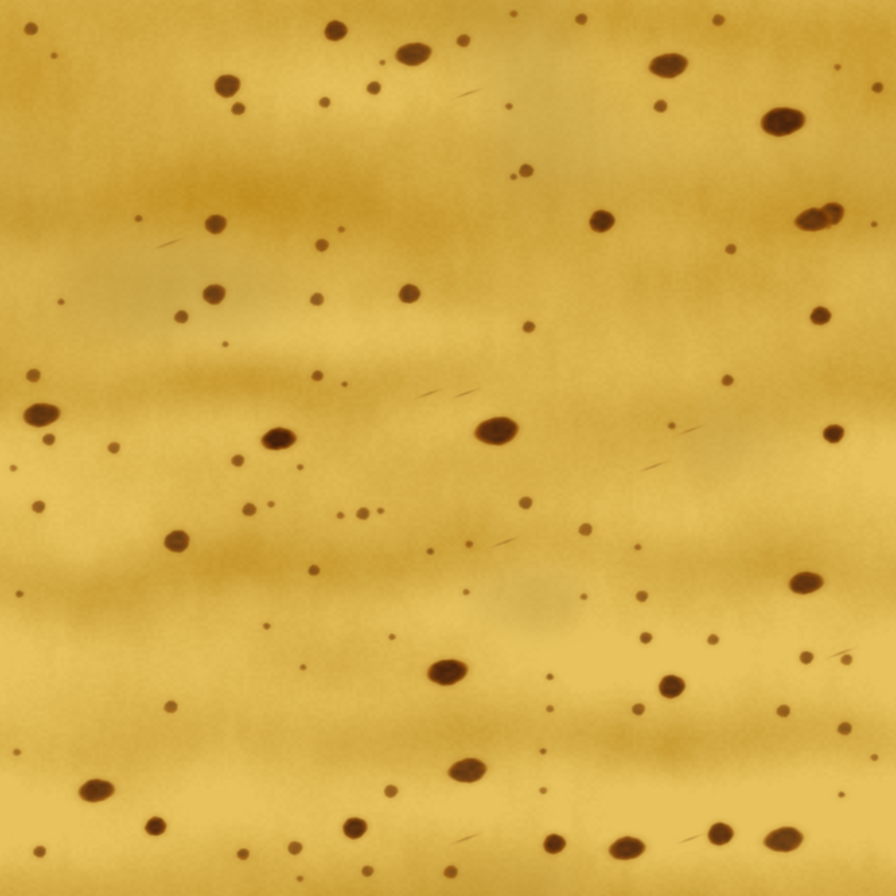
Reproduce this texture procedurally as a Shadertoy shader.

```glsl
// Golden, softly banded skin sprinkled with dark brown oval and round spots; tiles seamlessly.

const vec3 DEEP_GOLD  = vec3(0.78, 0.595, 0.17);
const vec3 MID_GOLD   = vec3(0.832, 0.672, 0.27);
const vec3 LIGHT_GOLD = vec3(0.892, 0.745, 0.345);
const vec3 OLIVE      = vec3(0.75, 0.62, 0.28);
const vec3 AMBER      = vec3(0.66, 0.42, 0.08);
const vec3 RIM_BROWN  = vec3(0.50, 0.25, 0.02);
const vec3 CORE_BROWN = vec3(0.29, 0.13, 0.04);

const float TONE_BIAS   = 0.61;   // 0 = deep gold, 1 = light gold
const float BAND_AMOUNT = 0.25;
const float CLOUD_AMOUNT = 1.15;
const float FIBRE_AMOUNT = 0.24;
const float GRAIN_AMOUNT = 0.16;
const float EDGE_BLUR   = 0.0022;
const float HALO_WIDTH  = 0.0030;
const float TAU = 6.2831853;

float hash(vec2 p) {
    vec3 q = fract(p.xyx * vec3(0.1031, 0.1030, 0.0973));
    q += dot(q, q.yzx + 33.33);
    return fract((q.x + q.y) * q.z);
}

// Smooth noise that wraps after a whole number of cells.
float wrapNoise(vec2 uv, vec2 cells, float seed) {
    vec2 p = uv * cells, i = floor(p), f = fract(p);
    f = f * f * (3.0 - 2.0 * f);
    vec2 a = mod(i, cells) + seed, b = mod(i + 1.0, cells) + seed;
    return mix(mix(hash(a), hash(vec2(b.x, a.y)), f.x),
               mix(hash(vec2(a.x, b.y)), hash(b), f.x), f.y);
}

// Paints one jittered layer of spots; each spot stays inside its own cell.
vec3 paintSpots(vec3 base, vec2 uv, float cells, float density, float radius,
                float aspect, float tilt, float darkness, float seed) {
    vec2 id = mod(floor(uv * cells), cells) + seed;
    if (hash(id) > density) return base;

    // Keep the centre far enough from the cell border for the halo
    float margin = min(0.45, (radius * 1.3 + 0.010) * cells);
    vec2 jitter = vec2(hash(id + 17.3), hash(id + 41.7));
    vec2 p = (fract(uv * cells) - mix(vec2(margin), vec2(1.0 - margin), jitter)) / cells;
    float c = cos(tilt), s = sin(tilt);
    p = vec2(c * p.x + s * p.y, c * p.y - s * p.x);

    // Slightly pointed oval with a gently uneven rim
    float size = radius * mix(0.82, 1.08, hash(id + 73.1));
    float angle = atan(p.y, p.x + 1e-6), phase = TAU * hash(id + 91.9);
    float wobble = 1.0 + 0.03 * sin(3.0 * angle + phase) + 0.012 * sin(8.0 * angle - phase);
    vec2 q = abs(p) / (size * vec2(1.0, aspect));
    float d = pow(pow(q.x, 1.85) + pow(q.y, 1.85), 1.0 / 1.85) / wobble;
    float dist = (d - 1.0) * size * aspect;

    // Amber halo, brown rim, mottled core
    float strength = darkness * mix(0.7, 1.0, hash(id + 57.5));
    float mottle = wrapNoise(uv, vec2(150.0, 210.0), 5.0) - 0.5;
    float depth = smoothstep(0.0, 0.006, -dist) * strength;
    vec3 ink = mix(RIM_BROWN, CORE_BROWN, depth) * (1.0 + 0.28 * mottle);
    float halo = 0.5 * exp(-max(dist, 0.0) / HALO_WIDTH) * smoothstep(0.010, 0.004, dist);
    float cover = 1.0 - smoothstep(-EDGE_BLUR, EDGE_BLUR, dist);
    base = mix(base, AMBER, halo * strength);
    return mix(base, ink, cover * mix(0.35, 1.0, strength));
}

vec3 goldGround(vec2 uv) {
    // Broad horizontal bands, bent and broken along their length
    float drift = 0.012 * sin(TAU * uv.x + 1.0) + 0.008 * sin(TAU * 3.0 * uv.x);
    float y = uv.y + drift;
    float broken = mix(0.2, 1.5, wrapNoise(uv, vec2(3.0, 5.0), 11.0));
    float turn = TAU * 5.0 * (y - 0.57);
    float bands = cos(TAU * (y - 0.2)) - broken * cos(turn + 0.6 * sin(turn));

    // Clouds, faint upright fibres and fine grain
    float cloud = 0.60 * wrapNoise(uv, vec2(3.0, 10.0), 23.0)
                + 0.40 * wrapNoise(uv, vec2(8.0, 19.0), 31.0) - 0.5;
    float fibre = 0.5 * wrapNoise(uv, vec2(70.0, 26.0), 43.0)
                + 0.5 * wrapNoise(uv, vec2(32.0, 24.0), 59.0) - 0.5;
    float grain = wrapNoise(uv, vec2(230.0, 250.0), 67.0) - 0.5;
    float tone = TONE_BIAS + BAND_AMOUNT * bands + CLOUD_AMOUNT * cloud
               + FIBRE_AMOUNT * fibre + GRAIN_AMOUNT * grain;
    tone = clamp(tone, -0.25, 1.12);

    vec3 gold = tone < 0.5 ? mix(DEEP_GOLD, MID_GOLD, tone * 2.0)
                           : mix(MID_GOLD, LIGHT_GOLD, tone * 2.0 - 1.0);
    float stain = smoothstep(0.62, 0.95, wrapNoise(uv, vec2(5.0, 6.0), 83.0));
    return mix(gold, OLIVE, 0.45 * stain);
}

void mainImage(out vec4 fragColor, in vec2 fragCoord) {
    vec2 uv = fragCoord / iResolution.xy;
    vec3 color = goldGround(uv);

    // Layers: cells, density, radius, aspect, tilt, darkness, seed
    color = paintSpots(color, uv, 24.0, 0.012, 0.0070, 0.14, 0.35, 0.08, 211.0); // scratches
    color = paintSpots(color, uv, 22.0, 0.09, 0.0038, 0.90, 0.00, 0.40, 307.0); // specks
    color = paintSpots(color, uv, 13.0, 0.22, 0.0074, 0.92, 0.30, 0.55, 401.0); // small dots
    color = paintSpots(color, uv,  7.0, 0.32, 0.0138, 0.88, 0.25, 0.90, 503.0); // round spots
    color = paintSpots(color, uv,  5.0, 0.50, 0.0228, 0.64, 0.14, 1.00, 601.0); // large ovals

    fragColor = vec4(color, 1.0);
}
```
